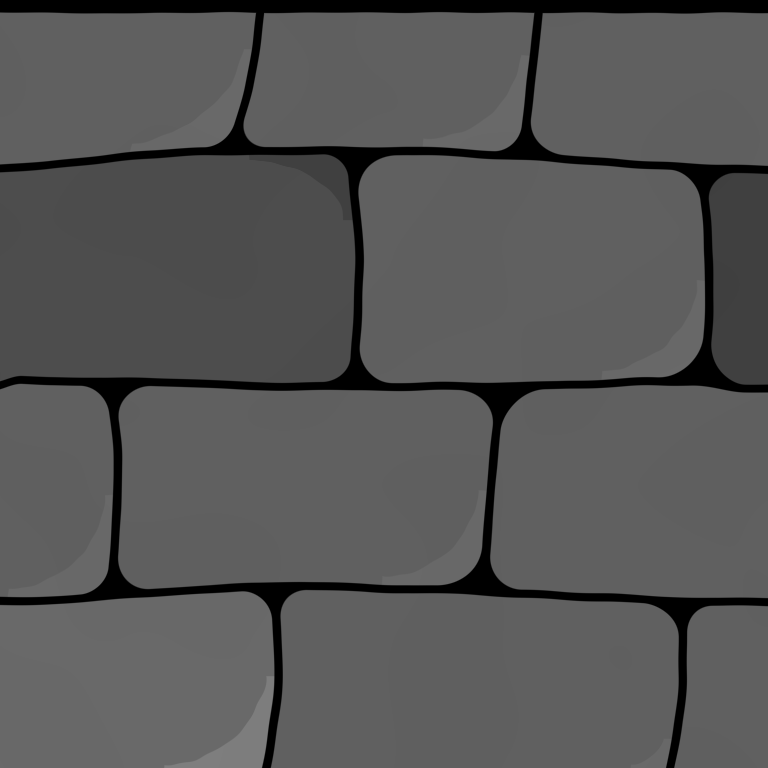
Write a Shadertoy shader that draws this texture.

```glsl
float hash(vec2 p) {
    return fract(sin(dot(p, vec2(127.1, 311.7))) * 43758.55);
}

vec2 gradient(vec2 cell) {
    float angle = 6.2832 * hash(cell);
    return vec2(cos(angle), sin(angle));
}

float gradientNoise(vec2 p) {
    vec2 i = floor(p), f = fract(p), u = f * f * (3.0 - 2.0 * f), e = vec2(1, 0);
    float a = dot(gradient(i), f);
    float b = dot(gradient(i + e.xy), f - e.xy);
    float c = dot(gradient(i + e.yx), f - e.yx);
    float d = dot(gradient(i + e.xx), f - e.xx);
    return mix(mix(a, b, u.x), mix(c, d, u.x), u.y);
}

// 0 below a, 1 above b, for a < b
float ramp(float a, float b, float x) {
    return smoothstep(a, b, x);
}

// Height of the horizontal joint above each row, measured downwards
float bedJoint(int row, float x) {
    if (row == 0) return 0.0115;
    if (row == 1) return 0.1965 + 0.0235 * (1.0 - ramp(-0.03, 0.29, x)) + 0.025 * ramp(0.5, 1.02, x);
    if (row == 2) return 0.495 + 0.009 * (1.0 - ramp(-0.01, 0.03, x)) + 0.008 * ramp(0.04, 0.4, x)
                       - 0.006 * ramp(0.66, 0.86, x) + 0.008 * ramp(0.9, 0.97, x);
    if (row == 3) return 0.764 + 0.019 * (1.0 - ramp(0.0, 0.36, x)) + 0.02 * ramp(0.4, 1.0, x);
    return 1.012;
}

// The two upright joints of a row; v runs from its top to its bottom
vec2 uprightJoints(int row, float v) {
    vec2 head[4] = vec2[](vec2(0.340, 0.702), vec2(0.455, 0.914), vec2(0.145, 0.651), vec2(0.357, 0.886));
    vec2 foot[4] = vec2[](vec2(0.300, 0.682), vec2(0.458, 0.915), vec2(0.142, 0.629), vec2(0.344, 0.869));
    vec2 bow[4] = vec2[](vec2(0.006, -0.001), vec2(0.011, 0.009), vec2(0.010, 0.0), vec2(0.011));
    return mix(head[row], foot[row], v) + bow[row] * sin(3.1416 * v);
}

// Depth inside a rounded corner, from the depths behind its two sides
float cornerDepth(vec2 depth, float radius) {
    vec2 q = radius - depth;
    return radius - length(max(q, 0.0)) - min(max(q.x, q.y), 0.0);
}

void mainImage(out vec4 fragColor, in vec2 fragCoord) {
    vec2 p = fragCoord / iResolution.xy;
    p.y = 1.0 - p.y;
    float soft = 0.8 / iResolution.y;
    float mottle = gradientNoise(p * 6.0);

    // Hand-drawn wobble
    vec2 w = p + 0.0025 * vec2(gradientNoise(p * 18.0), gradientNoise(p * 15.0 + 40.0));

    // Find the row and the stone
    int row = 0;
    for (int i = 1; i < 4; i++) row += int(w.y > bedJoint(i, w.x));
    float top = bedJoint(row, w.x), bottom = bedJoint(row + 1, w.x);
    vec2 joint = uprightJoints(row, clamp((w.y - top) / (bottom - top), 0.0, 1.0));
    int stone = int(w.x > joint.x) + int(w.x > joint.y);
    float left = stone == 0 ? joint.y - 1.0 : stone == 1 ? joint.x : joint.y;
    float right = stone == 0 ? joint.x : stone == 1 ? joint.y : joint.x + 1.0;

    // Depth behind each side of the stone
    float fromLeft = w.x - left - 0.0055, fromRight = right - w.x - 0.0055;
    float fromTop = w.y - top - 0.0052, fromBottom = bottom - w.y - 0.0052;
    bool lower = fromBottom < fromTop;

    // Corners worn unevenly, square at the ends of the wall
    vec2 cornerId = vec2(stone * 2 + int(fromRight < fromLeft), row * 2 + int(lower));
    float radius = mix(0.03, 0.058, hash(cornerId + 3.0));
    if ((row == 0 && !lower) || (row == 3 && lower)) radius = 0.0;
    float depth = cornerDepth(vec2(min(fromLeft, fromRight), min(fromTop, fromBottom)), radius);

    // Stone tones
    bool shaded = row == 1 && stone == 0;
    bool pale = row == 3 && stone == 0;
    float tone = shaded ? 0.30 : pale ? 0.41 : 0.375;
    if (row == 1 && stone == 2) tone = 0.25;
    tone += 0.006 * mottle;

    // Crescent in the right-hand corner: light below, or dark above
    float reach = row == 3 && stone == 1 ? 0.045 : 0.127;
    vec2 q = reach - vec2(fromRight, shaded ? fromTop * 1.5 : fromBottom);
    float wear = 0.004 * gradientNoise(p * 40.0);
    float crescent = min(length(q) - reach + 0.011 + wear, min(q.x, q.y));
    float crescentTone = shaded ? -0.05 : pale ? 0.08 : 0.035;
    tone += crescentTone * smoothstep(-soft, soft, crescent);

    fragColor = vec4(vec3(tone * smoothstep(-soft, soft, depth)), 1.0);
}
```
